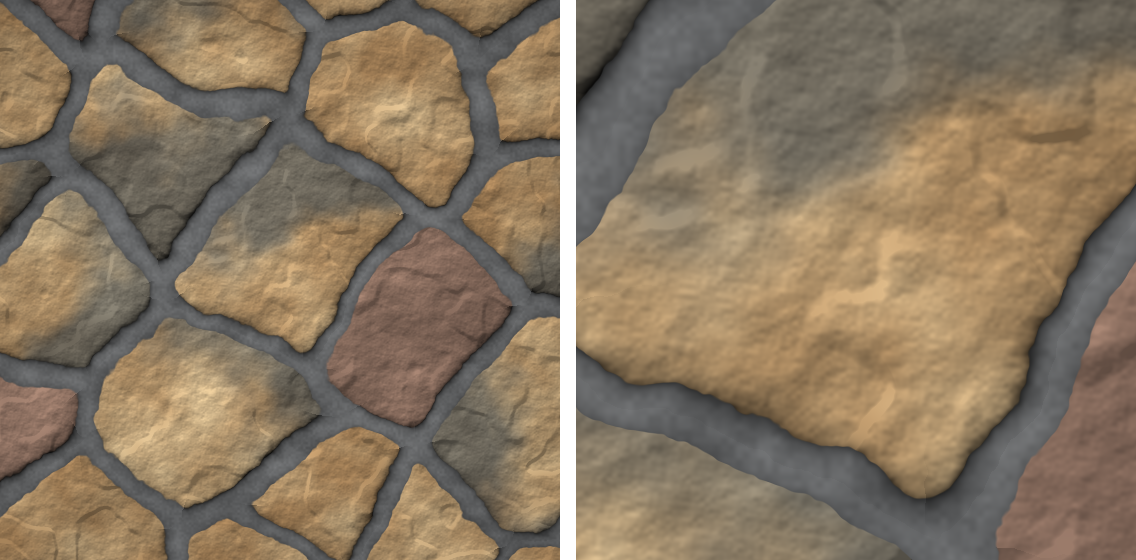
Left: the whole. Right: its middle third, enlarged.
Reproduce this texture procedurally as a WebGL 1 fragment shader.

```glsl
precision highp float;
// Flagstone wall: irregular tan, cream and mauve stones set in grey mortar.
// A weighted Voronoi diagram gives the stones and their rounded borders;
// noise gives chipped relief lit from above, mottling and slate stains.

#define CELLS 3.5          // stones across the canvas
#define JITTER 0.68        // irregularity of the stone layout
#define SIZE_VARIETY 0.13  // spread of the stone sizes
#define GAP 0.062          // half width of the mortar, in cells
#define ROUNDING 0.07      // rounding of the stone corners, in cells
#define RELIEF 1.0         // strength of the rock relief
#define STAINED 0.42       // share of stones with a slate stain
#define MAUVE_SHARE 0.22   // share of mauve stones

uniform vec2 u_resolution;

const vec3 OCHRE = vec3(0.60, 0.47, 0.32);
const vec3 CREAM = vec3(0.77, 0.67, 0.51);
const vec3 MAUVE = vec3(0.51, 0.405, 0.35);
const vec3 SLATE = vec3(0.36, 0.355, 0.33);
const vec3 MORTAR = vec3(0.40, 0.405, 0.41);
const mat2 TURN = mat2(0.85, 0.527, -0.527, 0.85);

vec2 hash2(vec2 p) {
  vec3 q = fract(p.xyx * vec3(0.1031, 0.1030, 0.0973));
  q += dot(q, q.yzx + 33.33);
  return fract((q.xx + q.yz) * q.zy);
}

float noise(vec2 p) {
  vec2 i = floor(p), f = fract(p);
  f = f * f * (3.0 - 2.0 * f);
  float low = mix(hash2(i).x, hash2(i + vec2(1.0, 0.0)).x, f.x);
  float high = mix(hash2(i + vec2(0.0, 1.0)).x, hash2(i + 1.0).x, f.x);
  return mix(low, high, f.y);
}

float fbm(vec2 p) {
  float sum = 0.0, amp = 0.5;
  for (int i = 0; i < 4; i++) {
    sum += amp * noise(p);
    p = TURN * p * 2.03 + 11.7;
    amp *= 0.5;
  }
  return sum / 0.9375;
}

vec2 siteOf(vec2 id) { return id + 0.5 + JITTER * (hash2(id) - 0.5); }
float weightOf(vec2 id) { return SIZE_VARIETY * hash2(id + 71.0).y; }

// Distance to the stone border; also its id, centre and outward edge normal.
float stoneBorder(vec2 p, out vec2 id, out vec2 site, out vec2 normal) {
  vec2 base = floor(p);
  float best = 1e3, weight = 0.0;
  for (int j = -2; j <= 2; j++)
  for (int i = -2; i <= 2; i++) {
    vec2 c = base + vec2(float(i), float(j));
    vec2 s = siteOf(c);
    float w = weightOf(c), power = dot(p - s, p - s) - w;
    if (power < best) { best = power; id = c; site = s; weight = w; }
  }
  float border = 1.0, nearest = 1e3;
  for (int j = -2; j <= 2; j++)
  for (int i = -2; i <= 2; i++) {
    vec2 c = base + vec2(float(i), float(j));
    vec2 s = siteOf(c), across = s - site;
    float len = length(across);
    if (len > 0.001) {
      float d = (dot(p - s, p - s) - weightOf(c) - best) / (2.0 * len);
      if (d < nearest) { nearest = d; normal = across / len; }
      float blend = max(ROUNDING - abs(d - border), 0.0) / ROUNDING;
      border = min(d, border) - blend * blend * ROUNDING * 0.25;
    }
  }
  return border;
}

// Rock height: broad swells, chipped ledges and a fine pitted grain.
float relief(vec2 p) {
  float broad = fbm(p * 5.0);
  float t = broad * 5.0;
  float ledge = floor(t) + smoothstep(0.8, 1.0, fract(t));
  return 0.02 * broad + 0.003 * ledge + 0.005 * fbm(p * 38.0);
}

void main() {
  float side = min(u_resolution.x, u_resolution.y);
  vec2 uv = gl_FragCoord.xy / side;
  float pixel = CELLS / side;

  // Bent and slightly ragged stone outlines
  vec2 bend = vec2(noise(uv * 6.0), noise(uv * 6.0 + 31.0)) - 0.5;
  vec2 ragged = vec2(fbm(uv * 28.0), fbm(uv * 28.0 + 57.0)) - 0.5;
  vec2 cell = TURN * (uv + 0.06 * bend + 0.018 * ragged) * CELLS + 4.0;
  vec2 id, site, normal;
  float depth = stoneBorder(cell, id, site, normal);
  depth -= GAP * (0.7 + 0.6 * noise(uv * 5.0 + 9.0));

  // Light on the relief
  vec2 light = normalize(vec2(-0.45, 0.9));
  vec2 rock = uv + id * 7.3;
  vec2 e = vec2(0.002, 0.0);
  float h = relief(rock);
  vec2 slope = vec2(relief(rock + e.xy) - h, relief(rock + e.yx) - h) / e.x;
  float lit = clamp(-dot(slope, light) * RELIEF, -0.38, 0.28);
  float facing = dot(normal, TURN * light);

  // Stone colour: body, mottling and a stain from one side
  vec2 kind = hash2(id + 17.0);
  float mottle = fbm(rock * 9.0);
  float pale = clamp(0.1 + 0.55 * kind.y + 1.7 * (mottle - 0.5), 0.0, 1.0);
  vec3 stone = mix(OCHRE, CREAM, pale);
  stone = mix(stone, MAUVE * (0.8 + 0.4 * mottle), step(1.0 - MAUVE_SHARE, kind.x));
  vec2 stainSide = normalize(hash2(id + 43.0) - 0.5);
  float stain = dot(cell - site, stainSide) + 1.3 * (fbm(rock * 6.0 + 3.0) - 0.5);
  stain = smoothstep(-0.05, 0.4, stain) * step(kind.x, STAINED);
  stone = mix(stone, SLATE * (0.75 + 0.5 * mottle), 0.85 * stain);

  // Bevelled rim
  float rim = exp(-max(depth, 0.0) / 0.05);
  float crease = exp(-max(depth, 0.0) / 0.014) * max(0.0, 0.35 - facing);
  stone *= 1.0 + 0.75 * lit + rim * (0.2 * facing - 0.1) - 0.3 * crease;

  // Mortar with brushed grain and the shadow of the stone above it
  float brushed = fbm(uv * vec2(22.0, 30.0)) - 0.5;
  float grain = noise(uv * 230.0) - 0.5;
  float shadow = exp(min(depth, 0.0) / 0.022) * (0.2 + 0.5 * max(0.0, -facing));
  vec3 mortar = MORTAR * (1.0 + 0.4 * brushed + 0.12 * grain) * (1.0 - shadow);

  float cover = smoothstep(-pixel, pixel, depth);
  vec3 color = mix(mortar, stone, cover);
  vec2 off = gl_FragCoord.xy / u_resolution - 0.5;
  color *= 1.03 - 0.3 * dot(off, off);
  gl_FragColor = vec4(clamp(color, 0.0, 1.0), 1.0);
}
```
